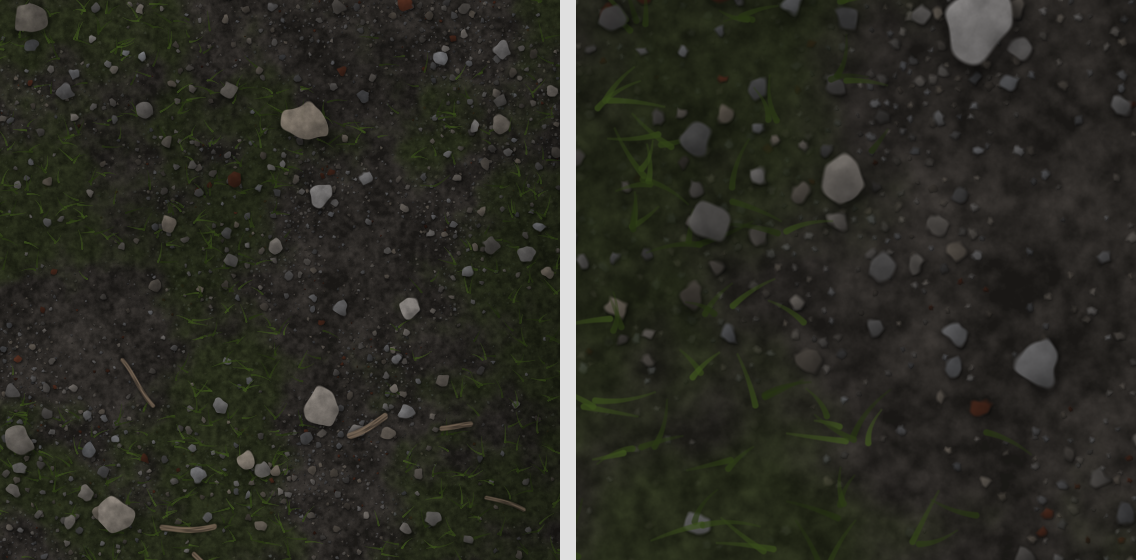
Left: the whole. Right: its middle third, enlarged.
This texture is drawn by a WebGL 2 fragment shader. Its source:

```glsl
#version 300 es
precision highp float;

#define SOIL_DARK vec3(0.095, 0.088, 0.080)
#define SOIL_LIGHT vec3(0.215, 0.200, 0.187)
#define MOSS vec3(0.125, 0.150, 0.075)
#define BLADE vec3(0.200, 0.270, 0.095)
#define STONE_GREY vec3(0.385, 0.390, 0.405)
#define STONE_WARM vec3(0.385, 0.355, 0.320)
#define RUST vec3(0.300, 0.165, 0.115)
#define STRAW vec3(0.390, 0.335, 0.280)
#define SOFTNESS 0.0013
#define TAU 6.2831853

uniform vec2 u_resolution;
out vec4 fragColor;

float hash(vec2 p) {
  vec3 q = fract(p.xyx * 0.1031);
  q += dot(q, q.yzx + 33.33);
  return fract((q.x + q.y) * q.z);
}

vec2 hash2(vec2 p) {
  return vec2(hash(p), hash(p + 57.3));
}

float noise(vec2 p) {
  vec2 i = floor(p), f = fract(p);
  f = f * f * (3.0 - 2.0 * f);
  return mix(mix(hash(i), hash(i + vec2(1, 0)), f.x),
             mix(hash(i + vec2(0, 1)), hash(i + vec2(1, 1)), f.x), f.y);
}

float fbm(vec2 p) {
  float sum = 0.0, amp = 0.5;
  for (int i = 0; i < 5; i++) {
    sum += amp * noise(p);
    p = mat2(1.6, 1.2, -1.2, 1.6) * p + 7.1;
    amp *= 0.5;
  }
  return sum;
}

// Rounded irregular polygon: a smooth maximum of six jittered half planes
float pebble(vec2 p, float radius, vec2 id) {
  float sum = 0.0, turn = hash(id + 3.7) * TAU;
  for (int i = 0; i < 6; i++) {
    float k = float(i);
    float a = turn + (k + 0.6 * hash(id + k * 5.3)) * TAU / 6.0;
    float reach = mix(0.6, 1.05, hash(id + k * 9.1 + 2.0));
    sum += exp(9.0 * (dot(p, vec2(cos(a), sin(a))) / radius - reach));
  }
  return log(sum) / 9.0 * radius;
}

// One scattered size class of stones, painted over the ground
vec3 stones(vec3 ground, vec2 uv, float cells, float density, float light, float seed) {
  vec2 g = uv * cells, home = floor(g);
  vec2 warp = (vec2(noise(g * 5.0 + seed), noise(g * 5.0 + seed + 40.0)) - 0.5) * 0.09;
  float soft = max(SOFTNESS, 0.8 / u_resolution.y) * cells;
  for (int k = 0; k < 9; k++) {
    vec2 cell = home + vec2(k % 3 - 1, k / 3 - 1);
    vec2 id = cell + seed;
    float crowd = 0.35 + 1.3 * smoothstep(0.3, 0.7, noise(cell / cells * 6.0 + 11.0));
    if (hash(id) > density * crowd) continue;
    vec2 p = g + warp - cell - 0.15 - 0.7 * hash2(id + 13.0);
    float size = hash(id + 21.0);
    float radius = mix(0.15, 0.38, size * size);
    float d = pebble(p, radius, id);
    float shade = exp(-max(pebble(p - vec2(0.12, -0.2) * radius, radius, id), 0.0) / (0.2 * radius));
    ground *= 1.0 - 0.35 * shade;
    vec3 tint = mix(STONE_GREY, STONE_WARM, hash(id + 31.0));
    tint = mix(tint, RUST, step(0.965, hash(id + 37.0)));
    float lit = 1.0 + 0.22 * clamp(dot(p, vec2(-0.5, 0.8)) / radius, -1.0, 1.0);
    float mottle = 0.72 + 0.5 * fbm(uv * 75.0 + seed);
    tint *= light * mix(0.65, 1.15, hash(id + 43.0)) * lit * mottle;
    ground = mix(ground, tint, 0.93 * (1.0 - smoothstep(-soft, soft, d)));
  }
  return ground;
}

// Tufts of thin bent blades, kept to the mossy areas
vec3 grass(vec3 ground, vec2 uv, float cells, float seed) {
  vec2 g = uv * cells, home = floor(g);
  float soft = max(SOFTNESS, 0.8 / u_resolution.y) * cells;
  for (int k = 0; k < 27; k++) {
    int n = k % 9;
    vec2 cell = home + vec2(n % 3 - 1, n / 3 - 1);
    vec2 id = cell + seed + float(k / 9) * 71.0;
    float patchy = smoothstep(0.42, 0.62, fbm(cell / cells * 5.0 + 3.0));
    if (hash(id) > patchy * 0.85) continue;
    float a = TAU * (0.25 + 0.6 * (hash(id + 5.0) - 0.5));
    vec2 p = g - cell - hash2(cell + seed + 9.0) - 0.25 * (hash2(id + 17.0) - 0.5);
    p = mat2(cos(a), -sin(a), sin(a), cos(a)) * p;
    float len = mix(0.35, 0.85, hash(id + 23.0));
    float t = clamp(p.x / len, 0.0, 1.0);
    float bend = (hash(id + 29.0) - 0.5) * 0.5 * t * t;
    float d = length(p - vec2(t * len, bend)) - 0.03 * (1.0 - t);
    float cover = (1.0 - smoothstep(0.0, soft, d)) * (0.75 - 0.4 * t);
    ground = mix(ground, BLADE * mix(0.65, 1.2, hash(id + 41.0)), cover);
  }
  return ground;
}

// Sparse dry stalks, mostly in the lower half
vec3 stalks(vec3 ground, vec2 uv) {
  vec2 g = uv * 6.0, home = floor(g);
  for (int k = 0; k < 9; k++) {
    vec2 cell = home + vec2(k % 3 - 1, k / 3 - 1), id = cell + 307.0;
    if (hash(id) > (cell.y < 2.0 ? 0.4 : 0.04)) continue;
    float a = mix(-1.1, 0.5, hash(id + 3.0));
    vec2 p = mat2(cos(a), -sin(a), sin(a), cos(a)) * (g - cell - hash2(id + 7.0));
    p.y += 0.03 * sin(p.x * 6.0 + id.x);
    float len = mix(0.12, 0.35, hash(id + 11.0));
    float d = length(vec2(max(abs(p.x) - len, 0.0), p.y)) - mix(0.012, 0.04, hash(id + 19.0));
    ground *= 1.0 - 0.4 * exp(-max(d, 0.0) * 40.0);
    vec3 tint = STRAW * (0.7 + 0.5 * noise(vec2(p.x * 9.0, p.y * 70.0)));
    ground = mix(ground, tint, 0.9 * (1.0 - smoothstep(-0.01, 0.012, d)));
  }
  return ground;
}

void main() {
  vec2 uv = gl_FragCoord.xy / u_resolution;

  // Soil with clods and grit
  float clods = fbm(uv * 22.0), grit = fbm(uv * 110.0 + 5.0);
  vec3 col = mix(SOIL_DARK, SOIL_LIGHT, clamp(0.45 + 1.1 * (clods - 0.48) + 1.3 * (grit - 0.48), 0.0, 1.2));
  col = stones(col, uv, 115.0, 0.36, 0.72, 101.0);

  // Moss and small stones
  float moss = smoothstep(0.43, 0.64, fbm(uv * 5.0 + 3.0) + 0.25 * (clods - 0.5));
  col = mix(col, MOSS * (0.55 + 0.95 * grit), 0.75 * moss);
  col = stones(col, uv, 46.0, 0.32, 0.78, 151.0);
  col = grass(col, uv, 24.0, 211.0);

  // Larger stones and debris
  col = stones(col, uv, 21.0, 0.26, 0.93, 173.0);
  col = stones(col, uv, 8.0, 0.18, 1.12, 197.0);
  col = stalks(col, uv);

  // Broad uneven light, dimmer toward the right
  col *= 0.9 + 0.25 * noise(uv * 3.0 + 19.0);
  col *= 1.0 - 0.18 * smoothstep(0.75, 1.0, uv.x - 0.15 * uv.y + 0.05);
  fragColor = vec4(col, 1.0);
}
```
